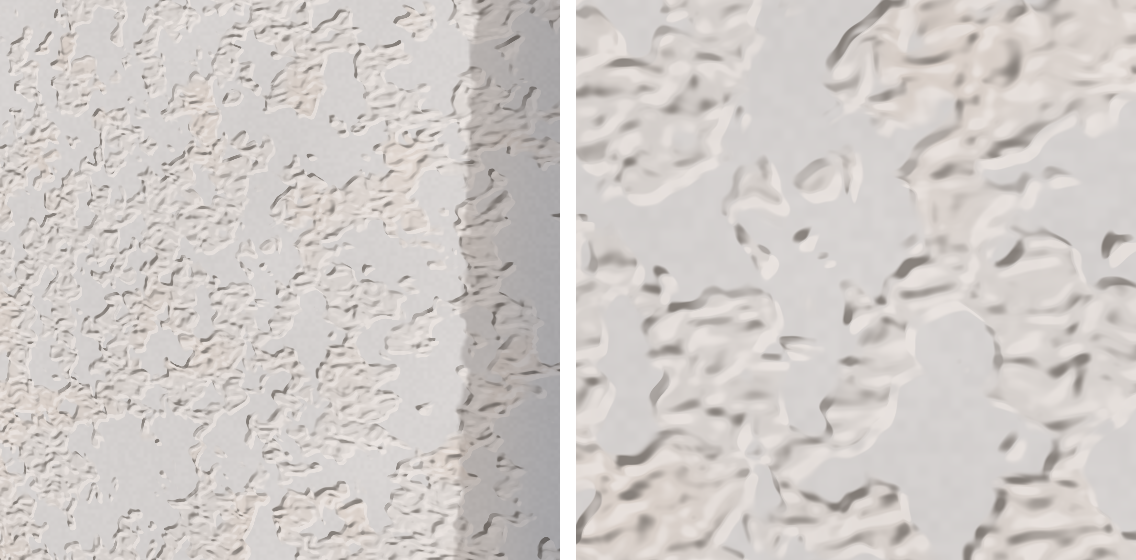
Left: the whole. Right: its middle third, enlarged.
Reproduce this texture procedurally as a WebGL 2 fragment shader.

```glsl
#version 300 es
precision highp float;
// Knocked-down plaster on a wall corner: flat islands over a gritty bed.
// A relief built from value noise is lit from the upper left by its slope;
// a wavy vertical edge separates the bright face from the shaded one.
uniform vec2 u_resolution;
out vec4 fragColor;

float hash(ivec2 cell) {
  uint n = uint(cell.x) * 1597334677u ^ uint(cell.y) * 3812015801u;
  n = (n ^ (n >> 15)) * 2246822519u;
  n = (n ^ (n >> 13)) * 3266489917u;
  n ^= n >> 16;
  return float(n >> 8) / 16777216.0;
}

float noise(vec2 p) {
  ivec2 cell = ivec2(floor(p));
  vec2 f = fract(p);
  f = f * f * f * (f * (f * 6.0 - 15.0) + 10.0);
  float low = mix(hash(cell), hash(cell + ivec2(1, 0)), f.x);
  float high = mix(hash(cell + ivec2(0, 1)), hash(cell + ivec2(1, 1)), f.x);
  return mix(low, high, f.y);
}

// x: height of the plaster, y: how much of it is trowelled flat
vec2 relief(vec2 p, float bias) {
  vec2 w = p + 0.015 * (vec2(noise(p * 42.0), noise(p * 42.0 + 41.0)) - 0.5);
  vec2 turned = mat2(0.88, 0.48, -0.48, 0.88) * w;
  float islands = 0.43 * noise(w * vec2(21.0, 12.5) + 3.0)
                + 0.35 * noise(turned * vec2(39.0, 32.0) + 17.0)
                + 0.22 * noise(w * vec2(80.0, 70.0) + 29.0) + bias;
  float grain = 0.55 * noise(turned * vec2(56.0, 88.0) + 5.0)
              + 0.45 * noise(w * vec2(95.0, 145.0) + 11.0);
  float level = smoothstep(0.46, 0.53, islands);
  return vec2(mix(grain * 1.1 - 0.04, 0.84, level), level);
}

void main() {
  vec2 uv = gl_FragCoord.xy / u_resolution;

  // Wall corner, with a ragged outline
  float corner = mix(0.815, 0.846, uv.y)
               + 0.018 * (noise(uv * 34.0) - 0.5) + 0.014 * (noise(uv * 80.0) - 0.5);
  float side = smoothstep(-0.007, 0.007, uv.x - corner);

  // Features shrink towards the left; the corner itself stays rough
  vec2 p = uv * vec2(1.3 - 0.35 * uv.x, 1.15 - 0.2 * uv.x);
  float bias = 0.005 - 0.08 * exp(-pow((uv.x - corner) / 0.045, 2.0))
             + 0.12 * smoothstep(0.88, 0.96, uv.x) * smoothstep(0.95, 0.6, uv.y);

  // Slope along the light direction
  vec2 reach = vec2(0.0021, -0.0029);
  vec2 before = relief(p - reach, bias);
  vec2 after = relief(p + reach, bias);
  float slope = before.x - after.x;
  float level = 0.5 * (before.y + after.y);

  // Cool flats, warm grit with faint ochre patches
  vec3 grit = mix(vec3(0.842, 0.82, 0.806), vec3(0.852, 0.813, 0.785),
                  smoothstep(0.5, 0.95, noise(uv * 11.0 + 60.0)));
  vec3 color = mix(grit, vec3(0.834, 0.82, 0.815), level);
  color += 0.02 * smoothstep(0.5, 0.82, uv.x) * (1.0 - 0.6 * level);

  // Broken shadow strokes and lit rims
  float patchy = mix(0.5, 1.0, smoothstep(0.3, 0.65, noise(uv * 36.0 + 80.0)));
  float shadow = smoothstep(0.02, 0.5, slope) * patchy;
  float rim = smoothstep(0.0, 0.27, -slope);
  color = mix(color, vec3(0.52, 0.495, 0.475), shadow);
  color = mix(color, vec3(0.92, 0.895, 0.88), 0.78 * rim);

  // Shaded face, turning bluer and darker away from the corner
  vec3 shade = mix(vec3(0.84, 0.83, 0.825), vec3(0.77, 0.78, 0.80),
                   smoothstep(0.84, 1.0, uv.x) * mix(1.0, 0.6, uv.y));
  color *= mix(vec3(1.0), shade, side);

  // Faint mottling
  color += 0.02 * (noise(uv * 150.0) - 0.5) + 0.024 * (noise(uv * 6.0 + 9.0) - 0.5);
  fragColor = vec4(color, 1.0);
}
```
